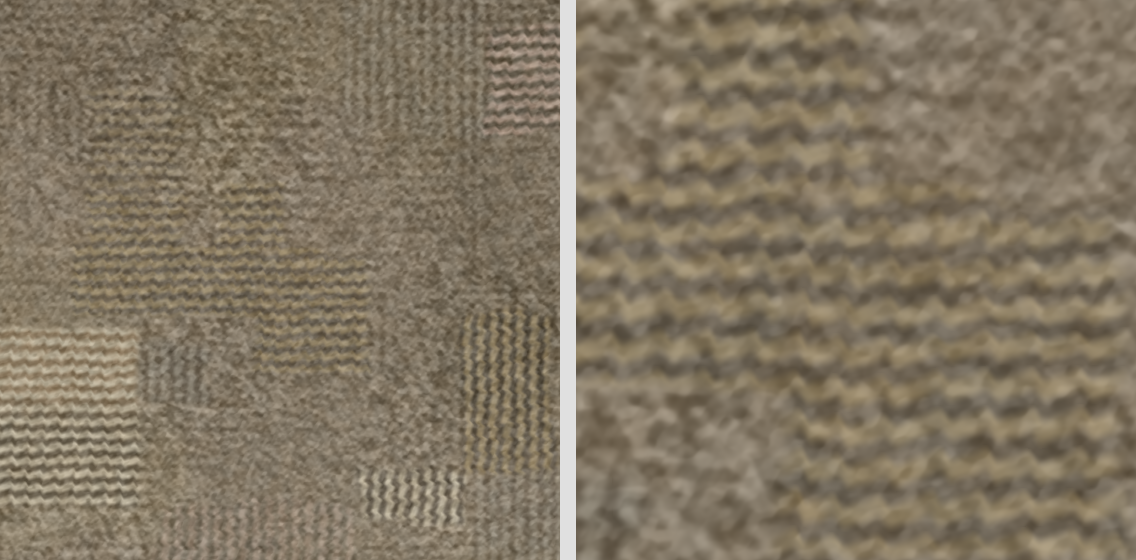
Left: the whole. Right: its middle third, enlarged.
Write a WebGL 2 fragment shader that draws this texture.

```glsl
#version 300 es
precision highp float;

uniform vec2 u_resolution;
out vec4 fragColor;

const float TAU = 6.28319;
const int PATCHES = 12;

// Patch bounds: left, bottom, right, top
const vec4 BOUNDS[PATCHES] = vec4[](
  vec4(.62, .76, .90, 1.1), vec4(.28, -.1, .64, .10), vec4(.16, .65, .32, .83),
  vec4(.13, .435, .46, .565), vec4(.45, .335, .66, .55), vec4(.40, .55, .51, .68),
  vec4(.16, .55, .33, .645), vec4(.825, .15, .985, .44), vec4(.235, .28, .375, .395),
  vec4(.84, -.1, 1.1, .15), vec4(.87, .765, 1.1, .95), vec4(.64, .06, .835, .16));

// Patch style: yarn index, vertical ribs, strength
const vec3 STYLE[PATCHES] = vec3[](
  vec3(3, 1, .5), vec3(2, 1, .45), vec3(1, 0, .5),
  vec3(1, 0, .9), vec3(1, 0, .85), vec3(1, 0, .85),
  vec3(1, 0, .8), vec3(1, 1, .9), vec3(3, 1, .8),
  vec3(3, 1, .7), vec3(2, 0, .85), vec3(0, 1, .9));

// Cream, gold, rose, grey
const vec3 YARN[4] = vec3[](
  vec3(.73, .69, .60), vec3(.59, .53, .41), vec3(.68, .60, .54), vec3(.57, .54, .48));

vec2 hash2(vec2 p) {
  vec3 h = fract(p.xyx * vec3(.1031, .1030, .0973));
  h += dot(h, h.yzx + 33.33);
  return fract((h.xx + h.yz) * h.zy);
}

// Cellular noise with softly blended cell values
float softCells(vec2 p) {
  vec2 cell = floor(p), f = fract(p);
  float sum = 0., total = 0.;
  for (int j = -1; j <= 1; j++) {
    for (int i = -1; i <= 1; i++) {
      vec2 o = vec2(i, j);
      vec2 d = o + .2 + .6 * hash2(cell + o + 57.) - f;
      float w = exp(-4.2 * dot(d, d));
      sum += w * hash2(cell + o + 191.).x;
      total += w;
    }
  }
  return sum / total;
}

// Wavy yarn along x, each stitch rising slowly and dropping fast
float ribs(vec2 p, float warp) {
  vec2 q = p * vec2(36., 42.5) + vec2(.35, .3) * warp;
  float x = TAU * (q.x + .3 * hash2(vec2(floor(q.y), 7.)).x);
  float y = fract(q.y) - .5 + .12 * sin(x + .7 * sin(x));
  float strand = smoothstep(.44, .08, abs(y));
  return strand * (.87 + .13 * sin(x + 6. * y));
}

// Coverage of a rectangle with ragged, soft edges
float cover(vec2 p, vec4 b, float ragged) {
  vec2 d = abs(p - .5 * (b.xy + b.zw)) - .5 * (b.zw - b.xy);
  return smoothstep(.009, -.009, max(d.x, d.y) + ragged);
}

void main() {
  vec2 p = gl_FragCoord.xy / u_resolution;

  // Broad shifts of colour across the cloth
  float tone = softCells(p * 4. + 3.);
  float gold = softCells(p * vec2(6., 5.) + 21.);
  vec3 color = mix(vec3(.445, .405, .335), vec3(.54, .49, .42), tone);
  color = mix(color, vec3(.535, .485, .39), .6 * smoothstep(.4, .8, gold));
  color += .07 * (.5 - p.y);

  // Fine plain knit, with areas of faint ribbing
  float warp = softCells(p * 19. + 40.) - .5;
  float across = ribs(p, warp);
  float upright = ribs(p.yx, warp);
  float faint = mix(across, upright, smoothstep(.45, .55, softCells(p * 5. + 60.)));
  color += .07 * (faint - .5) * smoothstep(.3, .7, softCells(p * 7. + 90.));
  color += .012 * sin(TAU * (64. * p.y + .3 * sin(TAU * 52. * p.x)));
  color += .012 * sin(TAU * (58. * p.x + 30. * p.y));

  // Ribbed patches
  float ragged = .03 * (softCells(p * 16.) - .5);
  float knitted = 0.;
  vec3 gap = color * .80;
  for (int i = 0; i < PATCHES; i++) {
    vec3 style = STYLE[i];
    float strand = mix(across, upright, style.y);
    float amount = style.z * cover(p, BOUNDS[i], ragged);
    color = mix(color, mix(gap, YARN[int(style.x)], strand), amount);
    knitted = max(knitted, amount);
  }

  // Bold cream block with a tan band near its top
  float block = cover(p, vec4(-.1, .095, .25, .415), .6 * ragged);
  vec3 ground = mix(vec3(.41, .37, .30), vec3(.54, .47, .37), smoothstep(.24, .30, p.y));
  color = mix(color, mix(ground, YARN[0], across), .95 * block);
  knitted = max(knitted, block);

  // Slanted flecks and fuzzy fibres, calmer on ribs and in smooth areas
  float fleck = softCells(vec2(88. * p.x + 42. * p.y, 118. * p.y));
  float fibre = softCells(vec2(150. * p.x - 60. * p.y, 165. * p.y) + 80.);
  float rough = mix(.55, 1.1, smoothstep(.3, .65, softCells(p * 4. + 130.)));
  rough = mix(rough, .55, knitted);
  color += rough * .19 * (fleck - .5) + .13 * (fibre - .5);
  color += vec3(.015, 0., -.015) * (softCells(p * 48. + 11.) - .5);

  fragColor = vec4(clamp(color, 0., 1.), 1.);
}
```
